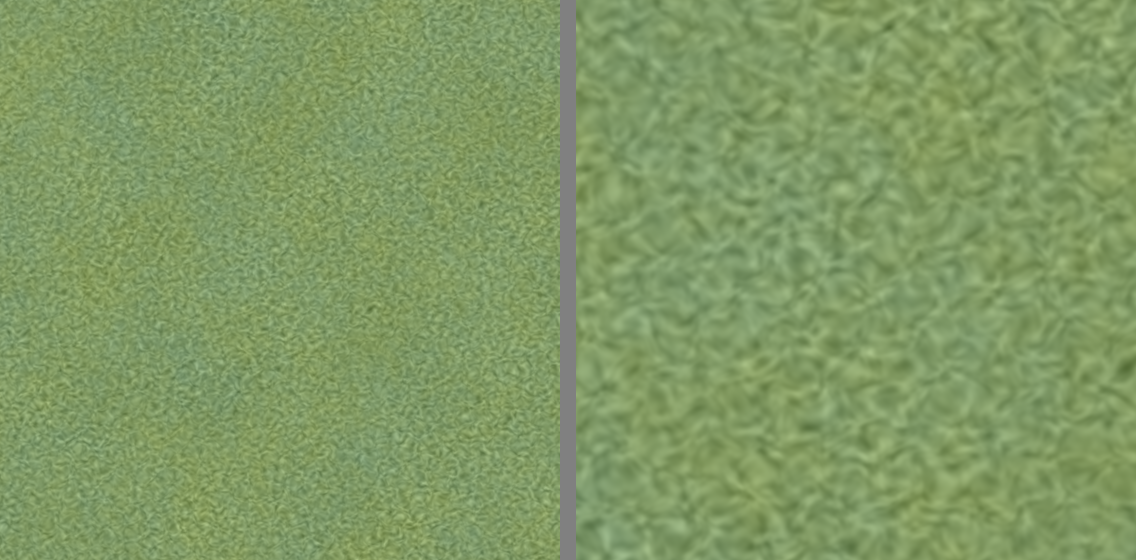
Left, the full canvas; right, a detail of the centre.
Write a WebGL 1 fragment shader that draws this texture.

```glsl
precision highp float;

uniform vec2 u_resolution;

// Unit gradient direction for a lattice point
vec2 latticeGradient(vec2 cell) {
  vec3 p = fract(cell.xyx * vec3(0.1031, 0.1030, 0.0973));
  p += dot(p, p.yzx + 33.33);
  float angle = 6.28318 * fract((p.x + p.y) * p.z);
  return vec2(cos(angle), sin(angle));
}

float gradientNoise(vec2 p) {
  vec2 cell = floor(p);
  vec2 f = p - cell;
  vec2 blend = f * f * f * (f * (f * 6.0 - 15.0) + 10.0);
  float a = dot(latticeGradient(cell), f);
  float b = dot(latticeGradient(cell + vec2(1.0, 0.0)), f - vec2(1.0, 0.0));
  float c = dot(latticeGradient(cell + vec2(0.0, 1.0)), f - vec2(0.0, 1.0));
  float d = dot(latticeGradient(cell + 1.0), f - 1.0);
  return mix(mix(a, b, blend.x), mix(c, d, blend.x), blend.y);
}

vec2 rotate(vec2 p, float angle) {
  float c = cos(angle), s = sin(angle);
  return vec2(c * p.x - s * p.y, s * p.x + c * p.y);
}

// Short, slightly flattened blades in two crossing directions
float bladeGrain(vec2 uv) {
  vec2 bend = vec2(gradientNoise(uv * 47.0 + 11.0), gradientNoise(uv * 47.0 + 83.0));
  vec2 p = uv + bend * 0.006;
  float rising = gradientNoise(rotate(p, -0.45) * vec2(88.0, 135.0) + 200.0);
  float falling = gradientNoise(rotate(p, 0.5) * vec2(94.0, 142.0) + 400.0);
  float fine = gradientNoise(rotate(p, 1.1) * 185.0 + 700.0);
  return rising + falling * 0.9 + fine * 0.45;
}

// Soft cloudy variation across the lawn
float patches(vec2 uv, float frequency) {
  float sum = 0.0;
  float weight = 1.0;
  for (int i = 0; i < 3; i++) {
    sum += weight * gradientNoise(uv * frequency + 50.0);
    uv = rotate(uv, 0.7);
    frequency *= 2.1;
    weight *= 0.65;
  }
  return sum;
}

void main() {
  vec2 uv = gl_FragCoord.xy / min(u_resolution.x, u_resolution.y);

  float contrast = 0.122 + 0.03 * patches(uv + 3.0, 7.0);
  float light = bladeGrain(uv) * contrast + patches(uv, 5.0) * 0.02;
  vec3 grass = vec3(0.502, 0.602, 0.391) + light * vec3(1.0, 1.0, 0.95);

  // Drift between yellowish and bluish green
  float warmth = patches(uv + 7.0, 5.5) + 0.6 * gradientNoise(uv * 42.0 + 300.0);
  grass += warmth * vec3(0.022, 0.004, -0.042);

  gl_FragColor = vec4(clamp(grass, 0.0, 1.0), 1.0);
}
```
